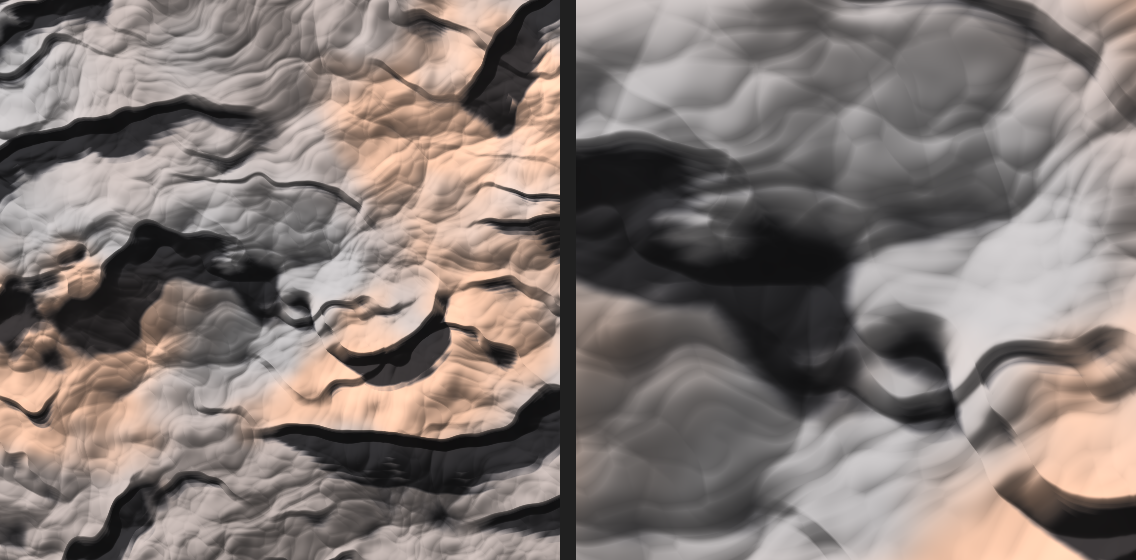
Left: the whole. Right: its middle third, enlarged.
Write a Shadertoy shader that draws this texture.

```glsl
// Aerial view of eroded grey rock: jagged scarps, hard shadows and rusty patches.

const vec3 GREY = vec3(1.05, 0.98, 0.955);    // tint of common rock
const vec3 COOL = vec3(1.00, 0.985, 0.99);    // tint of bluish rock
const vec3 RUST = vec3(1.20, 0.97, 0.83);     // tint of oxidised rock
const vec3 SHADE_TINT = vec3(0.98, 0.98, 1.06);
const vec2 SUN = vec2(-0.50, 0.866);          // direction towards the sun
const float SUN_SLOPE = 0.62;                 // rise of the sun ray per unit
const float SHADOW_REACH = 0.11;
const float SHADOW_DEPTH = 0.74;
const int SHADOW_STEPS = 11;
const float BASE_TONE = 0.555;
const float RELIEF = 0.29;                    // contrast of lit and unlit slopes
const float SLOPE_GAIN = 1.25;
const float GRAIN_ANGLE = 0.36;               // tilt of the ridges, radians
const float WARP = 0.075;
const float SOFTNESS = 0.0028;                // sampling radius of slopes

vec2 hash2(vec2 p) {
    vec3 q = fract(p.xyx * vec3(0.1031, 0.1030, 0.0973));
    q += dot(q, q.yzx + 33.33);
    return fract((q.xx + q.yz) * q.zy);
}

mat2 rotation(float a) {
    return mat2(cos(a), sin(a), -sin(a), cos(a));
}

// Smooth value noise, -1 to 1
float noise(vec2 p) {
    vec2 i = floor(p), f = p - i;
    f = f * f * f * (f * (f * 6.0 - 15.0) + 10.0);
    float low = mix(hash2(i).x, hash2(i + vec2(1, 0)).x, f.x);
    float high = mix(hash2(i + vec2(0, 1)).x, hash2(i + vec2(1, 1)).x, f.x);
    return 2.0 * mix(low, high, f.y) - 1.0;
}

float fbm(vec2 p, int octaves) {
    float sum = 0.0, amp = 0.55;
    for (int i = 0; i < octaves; i++) {
        sum += amp * noise(p);
        p = rotation(0.6) * p * 2.07 + 17.3;
        amp *= 0.5;
    }
    return sum;
}

// Rounded boulders with sharp creases between them
float domes(vec2 p) {
    vec2 cell = floor(p);
    float nearest = 4.0;
    for (int y = -1; y <= 1; y++)
    for (int x = -1; x <= 1; x++) {
        vec2 c = cell + vec2(x, y);
        vec2 d = c + 0.1 + 0.8 * hash2(c) - p;
        nearest = min(nearest, dot(d, d));
    }
    return 1.0 - nearest;
}

// Long rise towards a steep drop
float scarp(float u) {
    float x = fract(u);
    return min(x / 0.87, (1.0 - x) / 0.13);
}

float height(vec2 p) {
    vec2 warp = vec2(fbm(p * 3.4 + 5.1, 4), fbm(p * 3.4 + 41.7, 4));
    vec2 q = rotation(-GRAIN_ANGLE) * (p + WARP * warp);
    float h = 0.06 * warp.x;

    // Large and small scarps that fade in and out
    float large = smoothstep(-0.35, 0.4, noise(p * 3.1 + 71.0));
    float small = smoothstep(-0.3, 0.5, noise(p * 5.3 + 23.0));
    h += 0.105 * large * scarp(-3.6 * q.y + 0.75 * warp.y + 0.5 * noise(q * 2.3));
    vec2 s = rotation(0.45) * q;
    h += 0.034 * small * scarp(-9.0 * s.y + 1.1 * warp.x + 0.8 * noise(s * 6.0 + 3.0));

    // Boulders stretched along the grain
    vec2 b = q * vec2(3.6, 5.2) + 11.0;
    float amp = 0.085;
    for (int i = 0; i < 4; i++) {
        h += amp * domes(b);
        b = rotation(0.5) * b * 2.13 + 0.25 * warp + 7.7;
        amp *= 0.39;
    }
    return h;
}

// Soft shadow from the terrain lying towards the sun
float castShadow(vec2 p, float ground) {
    float shadow = 0.0;
    for (int i = 1; i <= SHADOW_STEPS; i++) {
        float t = float(i) / float(SHADOW_STEPS);
        float d = SHADOW_REACH * t * (0.25 + 0.75 * t);
        float over = height(p + SUN * d) - ground - SUN_SLOPE * d;
        shadow = max(shadow, smoothstep(-0.002, 0.020 + 0.12 * d, over));
    }
    return shadow;
}

void mainImage(out vec4 fragColor, in vec2 fragCoord) {
    vec2 p = fragCoord / iResolution.y;

    // Slope lighting
    vec2 e = SUN * SOFTNESS;
    float behind = height(p - e), ahead = height(p + e);
    float slope = SLOPE_GAIN * (behind - ahead) / (2.0 * SOFTNESS);
    float tone = BASE_TONE + RELIEF * slope / sqrt(1.0 + slope * slope);

    // Broad stains and fine mottling
    float rust = smoothstep(0.12, 0.50, fbm(p * 2.6 + 63.0, 4));
    float cool = smoothstep(-0.1, 0.4, fbm(p * 2.2 + 29.0, 3));
    tone += 0.13 * fbm(p * 2.4 + 87.0, 3) + 0.05 * fbm(p * 22.0, 3);
    tone *= 1.0 + 0.06 * rust;

    float shadow = castShadow(p, 0.5 * (behind + ahead));
    tone *= 1.0 - SHADOW_DEPTH * shadow;

    vec3 tint = mix(mix(GREY, COOL, cool), RUST, rust);
    tint = mix(tint, SHADE_TINT, 0.7 * shadow);
    fragColor = vec4(clamp(tone * tint, 0.0, 1.0), 1.0);
}
```
